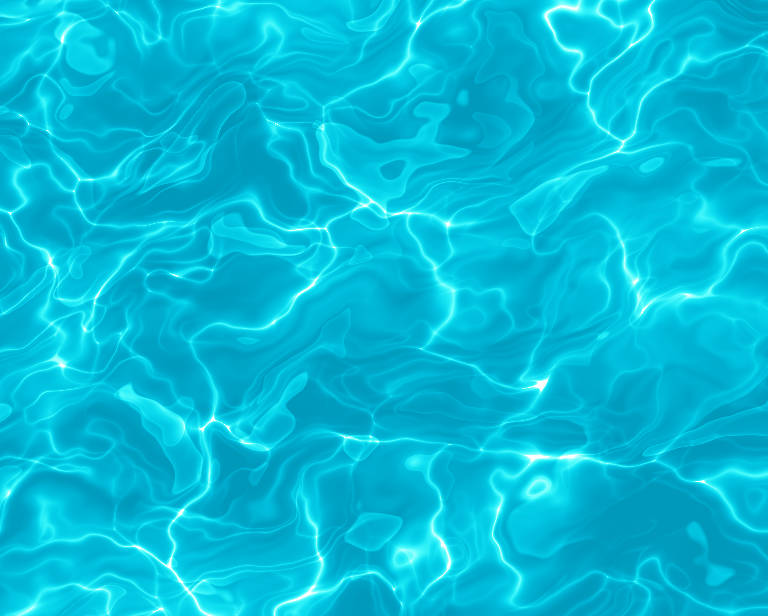
Write a Shadertoy shader that draws this texture.

```glsl
// Sunlit turquoise pool water with a web of rippling caustic light.

vec2 hash2(vec2 p) {
    p = vec2(dot(p, vec2(127.1, 311.7)), dot(p, vec2(269.5, 183.3)));
    return fract(sin(p) * 43758.5453);
}

float cornerSlope(vec2 cell, vec2 corner, vec2 f) {
    return dot(2.0 * hash2(cell + corner) - 1.0, f - corner);
}

// Gradient noise, centred on zero
float noise(vec2 p) {
    vec2 i = floor(p), f = fract(p);
    vec2 u = f * f * f * (f * (f * 6.0 - 15.0) + 10.0);
    float low = mix(cornerSlope(i, vec2(0, 0), f), cornerSlope(i, vec2(1, 0), f), u.x);
    float high = mix(cornerSlope(i, vec2(0, 1), f), cornerSlope(i, vec2(1, 1), f), u.x);
    return mix(low, high, u.y);
}

vec2 warp(vec2 p) {
    return vec2(noise(p + 3.1), noise(p + 41.7));
}

// Random areas where a layer of light is present
float patches(vec2 p) {
    return smoothstep(-0.15, 0.3, noise(p));
}

// Cell borders: x = glow summed over borders (peaks at nodes), y = border distance
vec2 network(vec2 p, float width) {
    vec2 cell = floor(p), f = fract(p), nearCell = vec2(0), nearest = vec2(0);
    float best = 9.0;
    for (int y = -1; y <= 1; y++)
    for (int x = -1; x <= 1; x++) {
        vec2 g = vec2(x, y);
        vec2 r = g + hash2(cell + g) - f;
        if (dot(r, r) < best) {
            best = dot(r, r);
            nearest = r;
            nearCell = g;
        }
    }
    float glow = 0.0, border = 9.0;
    for (int y = -2; y <= 2; y++)
    for (int x = -2; x <= 2; x++) {
        if (x == 0 && y == 0) continue;
        vec2 g = nearCell + vec2(x, y);
        vec2 r = g + hash2(cell + g) - f;
        float d = dot(0.5 * (nearest + r), normalize(r - nearest));
        glow += exp(-d / width);
        border = min(border, d);
    }
    return vec2(glow, border);
}

// Folded light: crisp bright outer edge, slow fade inwards
float fold(float n, float level, float fade) {
    float depth = n - level, inside = max(depth, 0.0);
    return smoothstep(0.0, 0.018, depth) * (0.5 * exp(-inside * fade) + 0.7 * exp(-inside * 45.0));
}

// Thin thread of light along the zero line of a noise
float thread(float n, float width) {
    return exp(-abs(n) / width);
}

void mainImage(out vec4 fragColor, in vec2 fragCoord) {
    vec2 uv = fragCoord / iResolution.xy;
    vec2 p = fragCoord / iResolution.y;

    // Ripples lean up to the right and are longer than tall
    vec2 flow = mat2(0.94, -0.34, 0.34, 0.94) * p;
    vec2 q = flow * vec2(3.5, 4.8) + 12.0;
    q += 1.0 * warp(q * 0.9) + 0.4 * warp(q * 2.3) + 0.1 * warp(q * 6.0);
    float leftward = smoothstep(0.8, 0.05, uv.x + 0.5 * noise(p * 3.0 + 9.0));

    // Broad shading and fine drawn-out streaks
    float light = 0.11 + 0.42 * noise(p * 2.3 + 5.0) + 0.3 * noise(q * 0.9 + 15.0);
    light += 0.22 * noise(vec2(q.x * 0.8, q.y * 3.5) + 1.5 * warp(q * 0.7));
    light += 0.18 * noise(vec2(q.x * 2.0, q.y * 10.0) + 2.5 * warp(q));
    light = max(light, 0.03 + 0.3 * light);

    // Large caustic web with uneven strength and glinting nodes
    float strength = smoothstep(-0.35, 0.3, noise(p * 3.7 + 20.0));
    float width = 0.014 + 0.026 * smoothstep(-0.1, 0.4, noise(p * 4.6 + 60.0));
    vec2 web = network(q, width);
    light += 1.0 * strength * (1.0 - exp(-web.x * 0.9));
    light += 0.22 * strength * exp(-web.y * 9.0);
    light += 0.6 * strength * smoothstep(1.1, 1.8, web.x);

    // Finer web, gathered towards the left
    vec2 fineWeb = network(q * 2.0 + 0.5 * warp(q * 2.0) + 30.0, 0.04);
    float fineStrength = (0.25 + 0.75 * leftward) * patches(p * 6.0 + 80.0);
    light += 0.8 * fineStrength * (1.0 - exp(-fineWeb.x * 0.8));
    light += 0.4 * fineStrength * smoothstep(1.2, 1.8, fineWeb.x);

    // Wandering threads, doubled beside the web and dense on the left
    float strand = noise(q * vec2(1.2, 1.7) + 90.0);
    light += 0.42 * thread(strand - 0.06, 0.02) * patches(p * 4.0 + 7.0);
    light += 0.3 * thread(strand + 0.07, 0.022) * patches(p * 5.0 + 27.0);
    float curl = noise(q * vec2(2.4, 3.6) + 110.0);
    light += 0.48 * thread(curl, 0.032) * patches(p * 5.5 + 47.0) * (0.35 + 0.65 * leftward);

    // Folded sheets and small lens-shaped patches
    float sheet = noise(q * 0.8 + 50.0) + 0.12 * noise(q * 2.5);
    light += 0.36 * fold(sheet, 0.1, 11.0) * patches(p * 5.0 + 33.0);
    light += 0.4 * fold(noise(q * vec2(1.1, 1.6) + 70.0), 0.27, 5.0);
    light += 0.3 * fold(noise(q * vec2(2.2, 3.0) + 130.0), 0.25, 8.0) * (0.5 + 0.5 * leftward);

    // Contrast with softened highlights
    light = 1.38 * light - 0.045;
    light = clamp(light - 0.35 * max(light - 0.8, 0.0), 0.0, 1.4);

    // Deep teal to cyan to white
    vec3 colour = vec3(0.42 * pow(light, 5.0),
                       0.60 + 0.40 * light,
                       0.73 + 0.42 * light - 0.16 * light * light);
    fragColor = vec4(min(colour, vec3(1.0, 0.995, 0.99)), 1.0);
}
```
